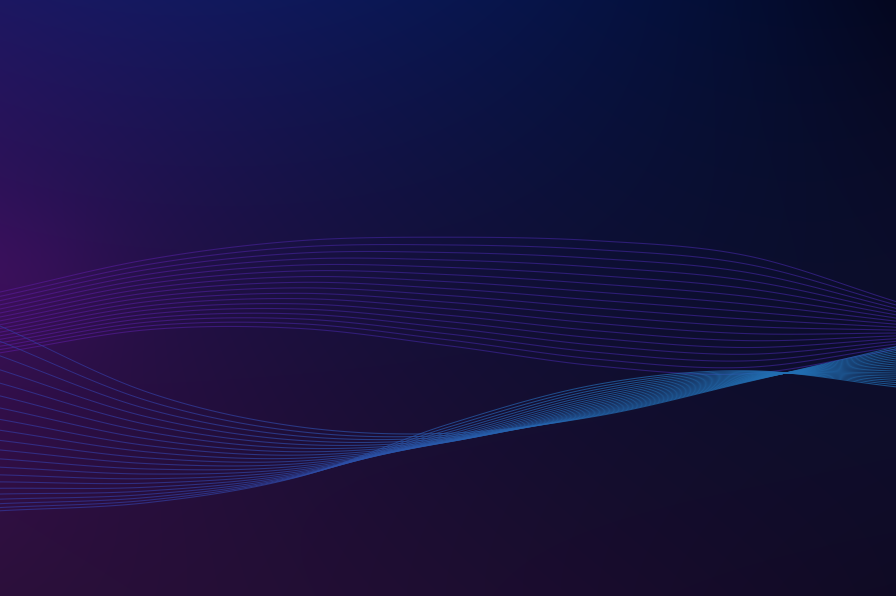
Write a Shadertoy shader that draws this background.

```glsl
// Two ribbons of fine lines over a dark blue to plum gradient.
// Ribbon edges are splines; each line is a blend between the edges,
// drawn with box-filtered coverage so that it stays smooth at any size.

// Smooth curve through seven heights spaced evenly over x = 0..1.
float spline(float x, float k[7]) {
    float s = clamp(x, 0.0, 1.0) * 6.0;
    int i = min(int(s), 5);
    float f = s - float(i);
    float b = k[i], c = k[i + 1];
    float a = i > 0 ? k[max(i - 1, 0)] : 2.0 * b - c;
    float d = i < 5 ? k[min(i + 2, 6)] : 2.0 * c - b;
    return b + 0.5 * f * (c - a + f * (2.0 * a - 5.0 * b + 4.0 * c - d
         + f * (3.0 * (b - c) + d - a)));
}

// Quadratic through a, b, c at t = 0, 0.5, 1.
vec3 blend3(vec3 a, vec3 b, vec3 c, float t) {
    return a * (1.0 - t) * (1.0 - 2.0 * t) + b * 4.0 * t * (1.0 - t)
         + c * t * (2.0 * t - 1.0);
}

// Share of a pixel covered by a thin line at signed distance d.
float lineCoverage(float d, float halfWidth) {
    float pixel = 1.0 / iResolution.y;
    float top = min(d + 0.5 * pixel, halfWidth);
    float bottom = max(d - 0.5 * pixel, -halfWidth);
    return max(top - bottom, 0.0) / pixel;
}

vec3 background(vec2 uv) {
    vec3 low = blend3(vec3(0.17, 0.06, 0.23), vec3(0.115, 0.05, 0.19),
                      vec3(0.06, 0.04, 0.14), uv.x);
    vec3 middle = blend3(vec3(0.185, 0.06, 0.31), vec3(0.075, 0.06, 0.22),
                         vec3(0.045, 0.05, 0.165), uv.x);
    vec3 high = blend3(vec3(0.11, 0.09, 0.38), vec3(0.035, 0.085, 0.31),
                       vec3(0.015, 0.025, 0.12), uv.x);
    vec3 color = blend3(low, middle, high, uv.y);
    // Violet glow on the left edge
    vec2 q = (uv - vec2(0.0, 0.53)) / vec2(0.13, 0.13);
    return color + vec3(0.045, 0.0, 0.04) * exp(-dot(q, q));
}

void mainImage(out vec4 fragColor, in vec2 fragCoord) {
    vec2 uv = fragCoord / iResolution.xy;
    float x = uv.x;
    vec3 color = background(uv);

    // Violet ribbon: wide arch
    float archTop = spline(x, float[7](0.510, 0.565, 0.596, 0.602, 0.596, 0.571, 0.494));
    float archLow = spline(x, float[7](0.408, 0.447, 0.449, 0.420, 0.386, 0.373, 0.414));
    vec3 violet = mix(vec3(0.33, 0.09, 0.56), vec3(0.22, 0.13, 0.55), smoothstep(0.0, 0.45, x));
    for (int i = 0; i < 17; i++) {
        float t = float(i) / 16.0;
        float y = mix(archTop, archLow, t * (1.15 - 0.15 * t));
        color = mix(color, violet, 0.75 * lineCoverage(uv.y - y, 0.0009));
    }

    // Blue ribbon: edges cross twice, the middle line bends the fan
    float first = spline(x, float[7](0.453, 0.341, 0.284, 0.273, 0.302, 0.359, 0.418));
    float center = spline(x, float[7](0.245, 0.222, 0.222, 0.259, 0.320, 0.367, 0.386));
    float last = spline(x, float[7](0.143, 0.157, 0.200, 0.288, 0.355, 0.378, 0.351));
    vec3 blue = mix(vec3(0.20, 0.22, 0.62), vec3(0.13, 0.43, 0.70), smoothstep(0.05, 0.8, x));
    for (int i = 0; i < 21; i++) {
        float t = float(i) / 20.0;
        float y = blend3(vec3(first), vec3(center), vec3(last), t).x;
        color = mix(color, blue, 0.7 * lineCoverage(uv.y - y, 0.0009));
    }

    fragColor = vec4(color, 1.0);
}
```
